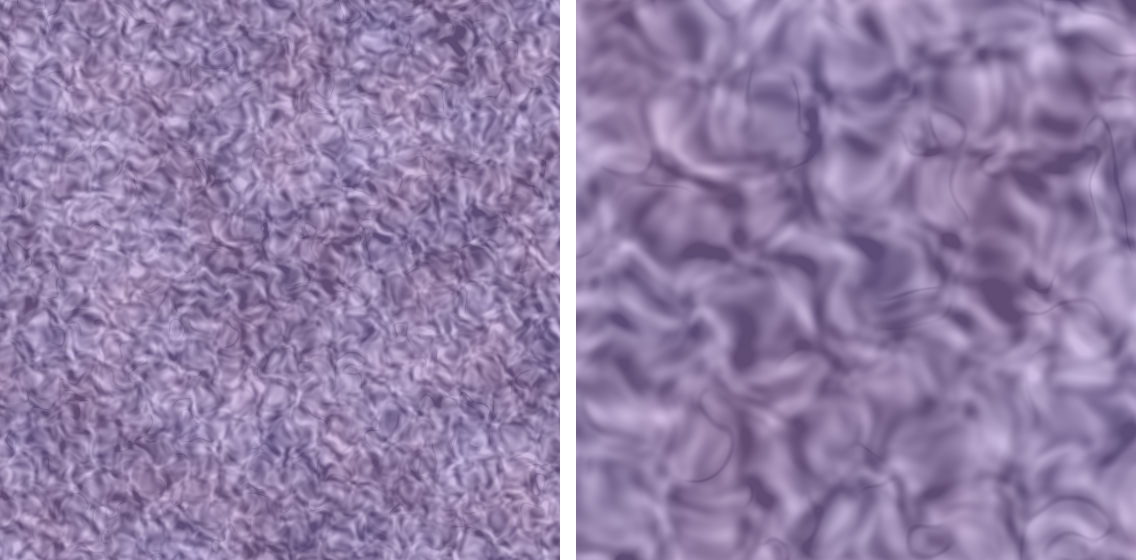
Left, the full canvas; right, a detail of the centre.
Give the GLSL for this texture, as a WebGL 2 fragment shader.

```glsl
#version 300 es
precision highp float;

uniform vec2 u_resolution;
out vec4 fragColor;

const float TAU = 6.2831853;
const float NOISE_DEVIATION = 0.2;

float hash(vec2 cell) {
  return fract(sin(dot(cell, vec2(127.1, 311.7))) * 43758.5453);
}

mat2 rotation(float angle) {
  float c = cos(angle), s = sin(angle);
  return mat2(c, s, -s, c);
}

vec2 heading(float angle) {
  return vec2(cos(angle), sin(angle));
}

float cornerSlope(vec2 cell, vec2 offset) {
  return dot(heading(TAU * hash(cell)), offset);
}

// Gradient noise, scaled to roughly unit deviation
float noise(vec2 p) {
  vec2 cell = floor(p);
  vec2 f = p - cell;
  vec2 blend = f * f * f * (f * (f * 6.0 - 15.0) + 10.0);
  vec2 e = vec2(1.0, 0.0);
  float low = mix(cornerSlope(cell, f), cornerSlope(cell + e.xy, f - e.xy), blend.x);
  float high = mix(cornerSlope(cell + e.yx, f - e.yx), cornerSlope(cell + e.xx, f - e.xx), blend.x);
  return mix(low, high, blend.y) / NOISE_DEVIATION;
}

// One layer of noise on its own turned and shifted lattice
float layer(vec2 p, float frequency, float seed) {
  return noise(rotation(seed * 1.7 + 0.4) * p * frequency + seed * 13.7);
}

// Noise smeared along a local direction into short fibres
float fibres(vec2 p, vec2 direction, float frequency, float spacing) {
  float sum = 0.0;
  float total = 0.0;
  for (int i = -3; i <= 3; i++) {
    float t = float(i);
    float weight = exp(-t * t / 8.0);
    sum += weight * layer(p + direction * t * spacing, frequency, 1.0);
    total += weight;
  }
  return sum / total * 1.7;
}

// Thin dark folds, present only in scattered places
float creases(vec2 p, float frequency, float width) {
  float line = 1.0 - smoothstep(0.0, width, abs(layer(p, frequency, 2.0)));
  return line * smoothstep(0.3, 1.5, layer(p, frequency * 0.6, 3.0));
}

// Combined relief in units of its deviation
float relief(vec2 p) {
  vec2 warp = vec2(layer(p, 24.0, 4.0), layer(p, 24.0, 5.0));
  vec2 q = p + warp * 0.003;
  float angle = -0.9 + 0.35 * layer(p, 4.0, 6.0);

  float tone = 0.34 * layer(p, 4.5, 7.0);
  tone += 0.36 * layer(q, 17.0, 8.0);
  tone += 0.58 * fibres(q, heading(angle), 60.0, 0.004);
  tone += 0.48 * layer(q, 52.0, 9.0);
  tone += 0.38 * layer(q, 92.0, 10.0);
  tone -= 0.9 * creases(q, 30.0, 0.4);
  return tone + 0.07;
}

// Violet ramp, slightly warmer and cooler from place to place
vec3 violet(float tone, float tint) {
  vec3 middle = vec3(0.572, 0.500, 0.658);
  vec3 contrast = vec3(0.078, 0.078, 0.075);
  return middle + contrast * clamp(tone, -2.6, 3.0) + vec3(0.006, 0.0, -0.004) * tint;
}

void main() {
  vec2 p = gl_FragCoord.xy / u_resolution.y;
  vec3 color = violet(relief(p), layer(p, 9.0, 11.0));
  fragColor = vec4(color, 1.0);
}
```
